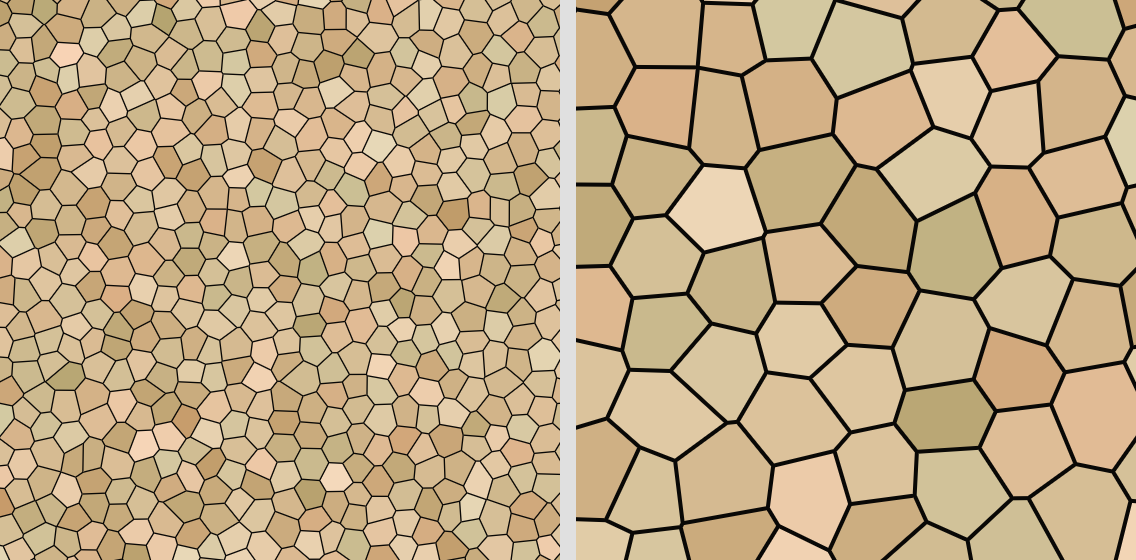
Left, the full canvas; right, a detail of the centre.
Give the GLSL for this pattern, as a Shadertoy shader.

```glsl
const float ROWS = 20.4;            // cells along the canvas height
const float COLUMN_STEP = 0.866;    // column spacing relative to row spacing
const float JITTER = 0.55;          // full range of site displacement
const float LINE_WIDTH = 0.0024;    // joint width in canvas heights
const vec3 STONE = vec3(0.835, 0.730, 0.568);
const vec3 VALUE_SPREAD = vec3(0.100, 0.125, 0.165);  // dark to light
const vec3 HUE_SPREAD = vec3(0.055, -0.006, 0.005);   // olive to peach
const vec3 JOINT = vec3(0.035, 0.030, 0.022);

// Integer hash: three random values in 0..1
vec3 hash3(vec2 cell, int seed) {
    uvec3 v = uvec3(ivec3(ivec2(cell), seed)) * 1664525u + 1013904223u;
    v.x += v.y * v.z;
    v.y += v.z * v.x;
    v.z += v.x * v.y;
    v ^= v >> 16u;
    v.x += v.y * v.z;
    v.y += v.z * v.x;
    v.z += v.x * v.y;
    return vec3(v >> 8u) / 16777216.0;
}

// Jittered site on a hexagonal lattice of staggered columns
vec2 sitePosition(vec2 cell) {
    vec2 lattice = vec2(cell.x * COLUMN_STEP, cell.y + 0.5 * mod(cell.x, 2.0));
    return lattice + JITTER * (hash3(cell, 1).xy - 0.5);
}

// Nearest cell in xy, distance to its border in z
vec3 voronoi(vec2 p) {
    vec2 base = floor(vec2(p.x / COLUMN_STEP, p.y) + 0.5);
    vec2 nearestCell = base;
    vec2 toNearest = vec2(8.0);
    for (int j = -2; j <= 2; j++)
    for (int i = -2; i <= 2; i++) {
        vec2 cell = base + vec2(i, j);
        vec2 toSite = sitePosition(cell) - p;
        if (dot(toSite, toSite) < dot(toNearest, toNearest)) {
            toNearest = toSite;
            nearestCell = cell;
        }
    }

    float border = 8.0;
    for (int j = -2; j <= 2; j++)
    for (int i = -2; i <= 2; i++) {
        vec2 cell = nearestCell + vec2(i, j);
        if (cell == nearestCell) continue;
        vec2 toSite = sitePosition(cell) - p;
        vec2 normal = normalize(toSite - toNearest);
        border = min(border, dot(0.5 * (toSite + toNearest), normal));
    }
    return vec3(nearestCell, border);
}

// Flat stone tint, clustered around the mean
vec3 stoneColor(vec2 cell) {
    vec3 a = hash3(cell, 2);
    vec3 b = hash3(cell, 3);
    vec2 tint = a.xy + b.xy - 1.0;
    return STONE + tint.x * VALUE_SPREAD + tint.y * HUE_SPREAD;
}

void mainImage(out vec4 fragColor, in vec2 fragCoord) {
    vec3 stone = voronoi(fragCoord / iResolution.y * ROWS);

    // Antialiased joint between stones
    float borderDistance = stone.z / ROWS;
    float pixel = 1.0 / iResolution.y;
    float coverage = clamp((borderDistance - 0.5 * LINE_WIDTH) / pixel + 0.5, 0.0, 1.0);

    fragColor = vec4(mix(JOINT, stoneColor(stone.xy), coverage), 1.0);
}
```
